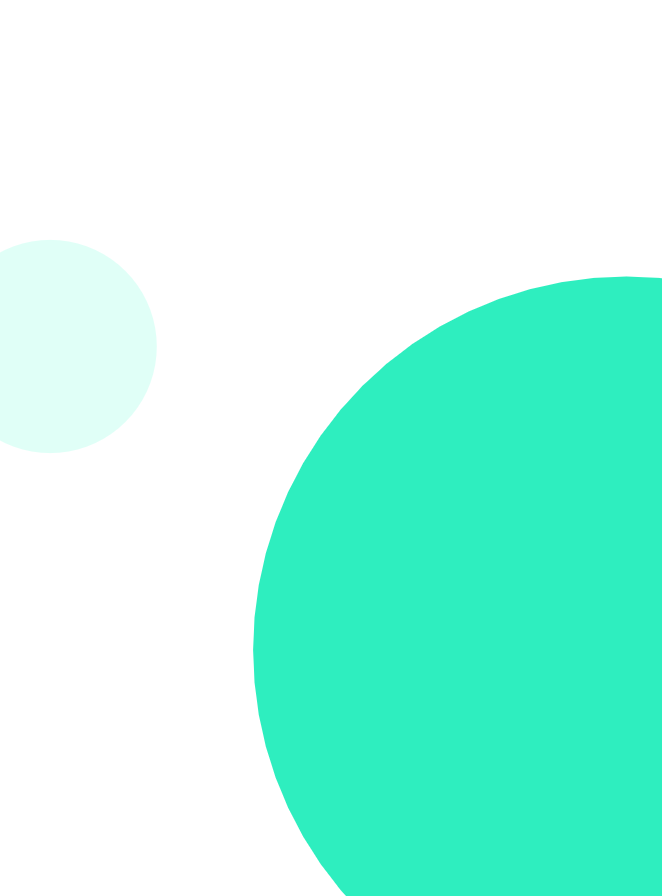
A WebGL 1 fragment shader for this background:

```glsl
precision highp float;
// Flat background: a large mint disc cut off by the lower right corner and
// a small pale disc cut off by the left edge, on white. Each disc is a fine
// regular polygon drawn from its signed distance with a one pixel soft edge.

// Lengths are in canvas heights, origin at the lower left.
#define BIG_CENTER vec2(0.6992, 0.2747)
#define BIG_RADIUS 0.4167
#define SMALL_CENTER vec2(0.0560, 0.6133)
#define SMALL_RADIUS 0.1190
#define SIDES 72.0
#define PAPER vec3(1.0)
#define MINT vec3(0.18, 0.935, 0.75)
#define PALE_MINT vec3(0.88, 1.0, 0.97)

uniform vec2 u_resolution;

// Distance to a regular polygon with one corner on the horizontal axis.
float polygonDistance(vec2 p, float radius) {
  float sector = 6.2831853 / SIDES;
  float angle = atan(p.y, p.x + 1e-6);
  float fromMiddle = mod(angle, sector) - 0.5 * sector;
  return length(p) * cos(fromMiddle) - radius * cos(0.5 * sector);
}

// Coverage of a shape, blended across one pixel.
float coverage(float dist) {
  return clamp(0.5 - dist * u_resolution.y, 0.0, 1.0);
}

void main() {
  vec2 p = gl_FragCoord.xy / u_resolution.y;

  vec3 color = PAPER;
  color = mix(color, PALE_MINT, coverage(polygonDistance(p - SMALL_CENTER, SMALL_RADIUS)));
  color = mix(color, MINT, coverage(polygonDistance(p - BIG_CENTER, BIG_RADIUS)));

  gl_FragColor = vec4(color, 1.0);
}
```
